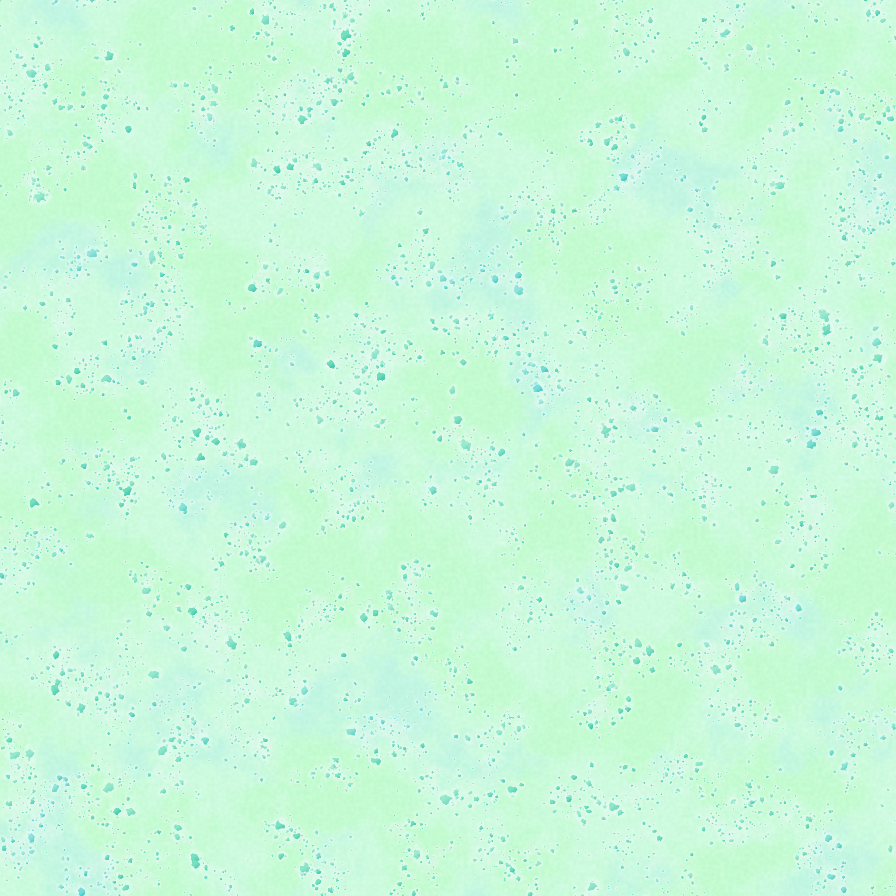
Reproduce this texture procedurally as a Shadertoy shader.

```glsl
#define PATCH_SCALE 7.0
#define CLUSTER_SCALE 14.0
#define SPECK_LAYERS 3
#define COARSE_CELLS 72.0
#define LAYER_RATIO 1.7
#define SPECK_DENSITY 0.36
#define HALO_STRENGTH 0.7
#define GRAIN_AMOUNT 0.036

const vec3 GREEN = vec3(0.765, 0.985, 0.815);
const vec3 MINT  = vec3(0.802, 0.984, 0.872);
const vec3 AQUA  = vec3(0.755, 0.962, 0.888);
const vec3 PALE  = vec3(0.870, 0.972, 0.925);
const vec3 TEAL  = vec3(0.420, 0.865, 0.725);
const vec3 CYAN  = vec3(0.450, 0.860, 0.865);
const vec3 DEEP  = vec3(0.220, 0.760, 0.660);

vec2 hash2(vec2 p) {
    vec3 q = fract(p.xyx * vec3(0.1031, 0.1030, 0.0973));
    q += dot(q, q.yzx + 33.33);
    return fract((q.xx + q.yz) * q.zy);
}

float gradientDot(vec2 cell, vec2 corner, vec2 f) {
    float angle = 6.2832 * hash2(cell + corner + 71.0).x;
    return dot(vec2(cos(angle), sin(angle)), f - corner);
}

float gradientNoise(vec2 p) {
    vec2 cell = floor(p), f = p - cell;
    vec2 u = f * f * f * (f * (f * 6.0 - 15.0) + 10.0);
    vec2 e = vec2(1.0, 0.0);
    return mix(mix(gradientDot(cell, e.yy, f), gradientDot(cell, e.xy, f), u.x),
               mix(gradientDot(cell, e.yx, f), gradientDot(cell, e.xx, f), u.x), u.y);
}

float fbm(vec2 p) {
    float sum = 0.0, amp = 1.0;
    for (int i = 0; i < 5; i++) {
        sum += amp * gradientNoise(p);
        p = mat2(1.6, 1.2, -1.2, 1.6) * p + 17.3;
        amp *= 0.55;
    }
    return sum;
}

// Local abundance of specks, thinner on green ground
float speckAbundance(vec2 uv) {
    float n = gradientNoise(uv * CLUSTER_SCALE + 40.0)
            + 0.6 * gradientNoise(uv * CLUSTER_SCALE * 2.3 + 9.0);
    return smoothstep(-0.22, 0.5, n + 0.3 * gradientNoise(uv * PATCH_SCALE + 3.0));
}

// Returns coverage, side shading and halo of one layer of specks
vec3 speckLayer(vec2 uv, float cells, float layer, float blur) {
    vec3 result = vec3(0.0);
    vec2 home = floor(uv * cells);
    float wobble = gradientNoise(uv * cells * 3.0 + layer * 13.0);
    for (int y = -1; y <= 1; y++)
    for (int x = -1; x <= 1; x++) {
        vec2 id = home + vec2(x, y);
        vec2 seed = id + 157.0 * layer + 200.0;
        vec2 center = (id + 0.1 + 0.8 * hash2(seed)) / cells;
        vec2 dice = hash2(seed + 311.0);
        vec2 form = hash2(seed + 523.0);
        if (dice.x > SPECK_DENSITY * speckAbundance(center)) continue;

        // Slightly oval grain with an uneven rim
        float radius = mix(0.11, 0.34, dice.y * dice.y * dice.y) / cells;
        float angle = 6.2832 * form.x;
        vec2 axis = vec2(cos(angle), sin(angle));
        vec2 d = uv - center;
        vec2 local = vec2(dot(d, axis), dot(d, vec2(-axis.y, axis.x)));
        local.x *= mix(0.7, 1.0, form.y);
        float dist = length(local) - radius * (1.0 + 0.9 * wobble);

        float cover = smoothstep(blur, -blur, dist) * mix(0.55, 1.0, form.y);
        float side = smoothstep(-0.4, 0.9, dot(d, vec2(0.6, -0.8)) / radius);
        float halo = 1.0 - smoothstep(0.0, radius * 1.2 + 0.0015, dist);
        if (cover > result.x) result.xy = vec2(cover, side);
        result.z = max(result.z, halo);
    }
    return result;
}

void mainImage(out vec4 fragColor, in vec2 fragCoord) {
    vec2 uv = fragCoord / iResolution.y;
    float blur = max(0.0006, 0.5 / iResolution.y);

    // Mottled wash in overlapping layers with ragged edges
    float tone = fbm(uv * PATCH_SCALE + 3.0);
    float mint = 0.5 * smoothstep(-0.35, 0.15, tone)
               + 0.25 * smoothstep(-0.12, -0.06, tone) + 0.25 * smoothstep(0.06, 0.11, tone);
    float aqua = smoothstep(0.05, 0.55, fbm(uv * 8.0 + 60.0) + 0.3 * tone);
    vec3 color = mix(GREEN, MINT, mint);
    color = mix(color, AQUA, aqua * (0.3 + 0.7 * mint));

    // Pale bloom where specks gather
    float bloom = speckAbundance(uv) * smoothstep(-0.2, 0.3, fbm(uv * 36.0 + 5.0));
    color = mix(color, PALE, 0.6 * bloom);

    // Fine paper grain
    float grain = gradientNoise(uv * 230.0) + 0.5 * gradientNoise(uv * 90.0 + 8.0);
    color += GRAIN_AMOUNT * grain * vec3(1.0, 0.35, 0.8);

    // Specks from fine to coarse, each over its pale halo
    for (int i = SPECK_LAYERS - 1; i >= 0; i--) {
        float layer = float(i);
        vec3 speck = speckLayer(uv, COARSE_CELLS * pow(LAYER_RATIO, layer), layer, blur);
        vec3 pigment = mix(mix(TEAL, CYAN, aqua), DEEP, 0.7 * speck.y);
        float ragged = 0.8 + 0.6 * gradientNoise(uv * 150.0 + 31.0);
        color = mix(color, PALE + vec3(0.035, 0.015, 0.025), HALO_STRENGTH * speck.z * ragged);
        color = mix(color, pigment, speck.x);
    }
    fragColor = vec4(clamp(color, 0.0, 1.0), 1.0);
}
```
